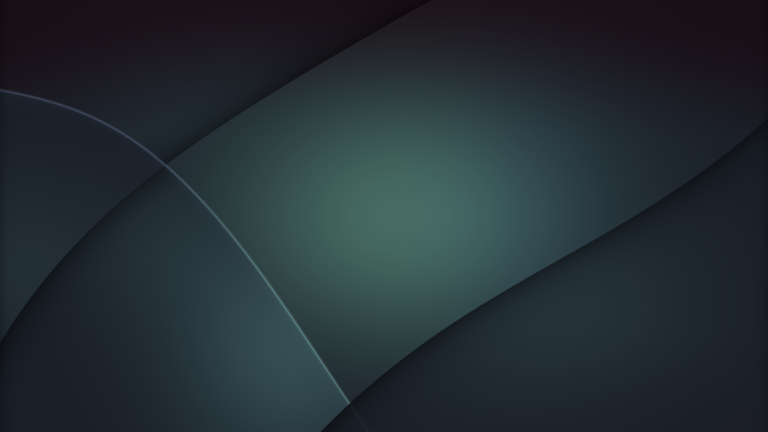
This background is drawn by a Shadertoy shader. Its source:

```glsl
const vec3 NIGHT      = vec3(0.100, 0.120, 0.155);
const vec3 PLUM       = vec3(0.098, 0.058, 0.088);
const vec3 GREEN_GLOW = vec3(0.178, 0.305, 0.235);
const vec3 TEAL_GLOW  = vec3(0.105, 0.180, 0.170);
const vec3 RIM_COOL   = vec3(0.13, 0.15, 0.19);
const vec3 RIM_TEAL   = vec3(0.15, 0.21, 0.20);
const vec2 GLOW_CENTER  = vec2(0.94, 0.50);
const vec2 GLOW_SIZE    = vec2(0.43, 0.31);
const float SHADOW_WIDTH = 0.035;
const float SHADOW_DEPTH = 0.42;
const float RIM_WIDTH    = 0.0030;
const float ARC_END      = 0.85;
const float ASPECT       = 16.0 / 9.0;

// Each curve returns its height and slope at x
vec2 upperCurve(float x) {
    float bend = 0.248 * exp(-x / 0.23);
    return vec2(0.454 + 0.55 * x - bend, 0.55 + bend / 0.23);
}

vec2 lowerCurve(float x) {
    float t = x - 1.3;
    return vec2(0.402 + t * (0.565 + 0.5 * t * t), 0.565 + 1.5 * t * t);
}

vec2 arcCurve(float x) {
    float t = min(x, ARC_END);
    float drop = t * (0.2 + t * (0.054 + t * (2.149 - 1.422 * t)));
    float slope = 0.2 + t * (0.108 + t * (6.447 - 5.688 * t));
    return vec2(0.792 - drop - slope * (x - t), -slope);
}

// Approximate signed distance, positive above the curve
float above(vec2 p, vec2 curve) {
    return (p.y - curve.x) * inversesqrt(1.0 + curve.y * curve.y);
}

float glow(vec2 p, vec2 center, vec2 size) {
    vec2 d = (p - center) / size;
    return exp(-dot(d, d));
}

float coverage(float d, float pixel) {
    return smoothstep(-0.75 * pixel, 0.75 * pixel, d);
}

float shade(float d) {
    return 1.0 - SHADOW_DEPTH * exp(-max(d, 0.0) / SHADOW_WIDTH);
}

void mainImage(out vec4 fragColor, in vec2 fragCoord) {
    vec2 p = fragCoord / iResolution.xy * vec2(ASPECT, 1.0);
    float pixel = 1.0 / iResolution.y;

    float dUpper = above(p, upperCurve(p.x));
    float dLower = above(p, lowerCurve(p.x));
    float dArc   = above(p, arcCurve(p.x));

    // Dark base turning plum towards the top
    float side = abs(p.x / ASPECT - 0.5) * 2.0;
    float plumAmount = smoothstep(0.68, 1.02, p.y + 0.08 * side * side);
    vec3 base = mix(NIGHT, PLUM, plumAmount);

    // Central band with its green light, cooler to the right
    vec3 bandTint = GREEN_GLOW + vec3(-0.01, -0.01, 0.045) * smoothstep(0.9, 1.3, p.x);
    vec3 band = base + bandTint * glow(p, GLOW_CENTER, GLOW_SIZE);

    // Upper left panel
    vec3 corner = base + 0.36 * TEAL_GLOW * glow(p, vec2(0.55, 0.66), vec2(0.35, 0.24));
    corner *= shade(dUpper);

    // Left wedge, between the arc and the upper curve
    vec3 wedge = NIGHT + 0.34 * TEAL_GLOW * glow(p, vec2(0.02, 0.38), vec2(0.42, 0.23));

    // Lower left panel, lit along the arc
    vec3 leaf = NIGHT + TEAL_GLOW * glow(p, vec2(0.68, 0.20), vec2(0.27, 0.29));
    leaf += 0.30 * TEAL_GLOW * glow(p, vec2(0.36, 0.46), vec2(0.24, 0.22));
    leaf *= shade(-dUpper);

    // Lower right panel
    vec3 lower = NIGHT + 0.45 * TEAL_GLOW * glow(p, vec2(1.27, 0.30), vec2(0.36, 0.28));
    lower = mix(lower, NIGHT * vec3(1.05, 0.93, 0.93), 0.6 * smoothstep(0.25, 0.0, p.y) * side);
    lower *= shade(-dLower);

    // Stack the panels
    float overUpper = coverage(dUpper, pixel);
    float underArc  = coverage(-dArc, pixel);
    float underLower = coverage(-dLower, pixel);
    vec3 color = mix(mix(band, corner, overUpper), mix(leaf, wedge, overUpper), underArc);
    color = mix(color, lower, underLower);

    // Thin light rim on the arc, faint past the lower curve
    float rim = exp(-pow(dArc / RIM_WIDTH, 2.0)) + 0.18 * exp(-abs(dArc) / 0.012) * underArc;
    vec3 rimTint = mix(RIM_COOL, RIM_TEAL, smoothstep(0.3, 0.65, p.x));
    color += rimTint * rim * mix(0.85, 0.12, underLower);

    // Narrow darkening at the left and right borders
    float border = min(p.x, ASPECT - p.x);
    color *= 1.0 - 0.22 * exp(-border / 0.012);

    fragColor = vec4(color, 1.0);
}
```
